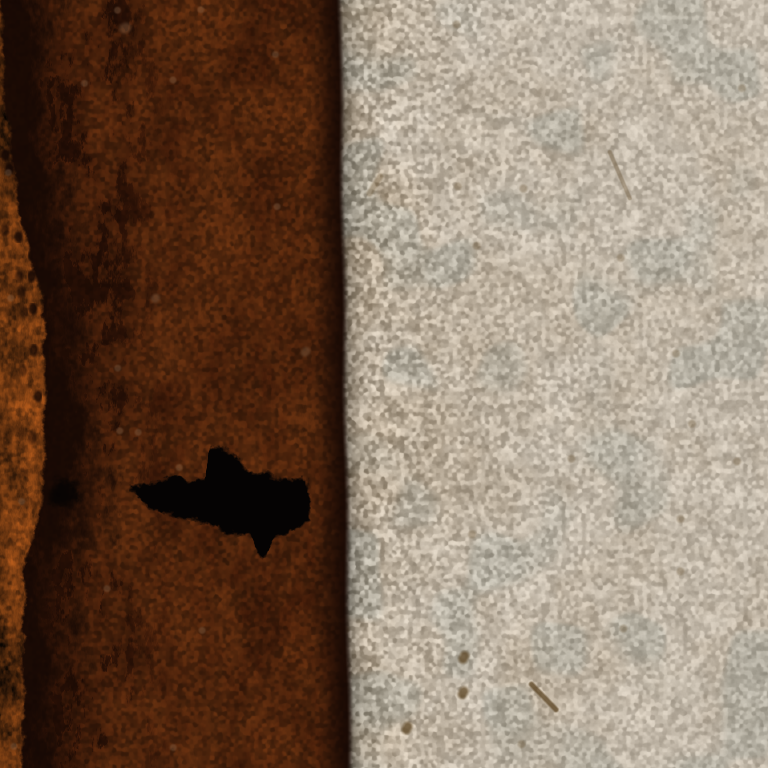
Write a Shadertoy shader that draws this texture.

```glsl
#define PAPER vec3(0.762, 0.722, 0.662)
#define PAPER_WARM vec3(0.69, 0.625, 0.535)
#define LEATHER vec3(0.335, 0.158, 0.052)
#define LEATHER_DARK vec3(0.20, 0.080, 0.025)
#define SOOT vec3(0.075, 0.026, 0.012)
#define STRIP vec3(0.43, 0.215, 0.065)
#define HOLE vec3(0.018, 0.010, 0.010)
#define GRAIN 0.30
#define GRAIN_SCALE 190.0
#define EDGE_SOFT 0.005

vec2 hash2(vec2 p) {
    vec3 q = fract(p.xyx * vec3(0.1031, 0.1030, 0.0973));
    q += dot(q, q.yzx + 33.33);
    return fract((q.xx + q.yz) * q.zy);
}

// x: smooth blend of cell values, y: distance to the nearest cell point
vec2 cellular(vec2 p) {
    vec2 cell = floor(p), f = fract(p);
    float sum = 0.0, weight = 0.0, nearest = 2.0;
    for (int j = -1; j <= 1; j++)
    for (int i = -1; i <= 1; i++) {
        vec2 offset = vec2(i, j);
        vec2 h = hash2(cell + offset);
        float d = length(offset + 0.2 + 0.6 * h - f);
        float w = exp(-5.0 * d * d);
        sum += w * hash2(cell + offset + 71.0).x;
        weight += w;
        nearest = min(nearest, d);
    }
    return vec2(sum / weight, nearest);
}

float layers(vec2 p) {
    float sum = 0.0, amp = 0.5;
    for (int i = 0; i < 4; i++) {
        sum += amp * (cellular(p).x - 0.5);
        p = p * 2.1 + 17.3;
        amp *= 0.65;
    }
    return sum;
}

// Sparse round flecks, one in a few cells
float flecks(vec2 p, float rarity, float radius) {
    vec2 cell = floor(p);
    vec2 h = hash2(cell + 7.0);
    float d = length(fract(p) - 0.25 - 0.5 * h);
    float present = step(rarity, hash2(cell + 133.0).y);
    return present * (1.0 - smoothstep(radius * 0.4, radius, d));
}

float stroke(vec2 p, vec2 a, vec2 b, float radius) {
    vec2 pa = p - a, ba = b - a;
    float d = length(pa - ba * clamp(dot(pa, ba) / dot(ba, ba), 0.0, 1.0));
    return 1.0 - smoothstep(radius * 0.3, radius, d);
}

// Ragged tear: an upper and a lower outline, each with a spur
float tear(vec2 p) {
    float top = min(0.366 + 0.25 * (p.x - 0.172), 0.379);
    top += 0.037 * smoothstep(0.266, 0.274, p.x) * (1.0 - smoothstep(0.286, 0.346, p.x));
    float bottom = max(0.360 - 1.1 * (p.x - 0.172), 0.335 - 0.25 * (p.x - 0.195));
    bottom = max(bottom, 0.297 + 0.5 * (p.x - 0.352));
    bottom -= 0.026 * (1.0 - smoothstep(0.0, 0.017, abs(p.x - 0.341)));
    float d = max(p.y - top, bottom - p.y);
    return max(d, max(0.172 - p.x, p.x - 0.403));
}

vec3 paperColor(vec2 uv, float fromEdge, float grain) {
    float blotch = layers(uv * 9.0 + 4.0);
    float warmth = 0.75 * exp(-fromEdge * 11.0) + 0.9 * blotch + 0.10;
    vec3 col = mix(PAPER, PAPER_WARM, clamp(warmth, 0.0, 1.0));
    float cool = smoothstep(0.56, 0.85, cellular(uv * 16.0 + 31.0).x);
    col = mix(col, vec3(0.66, 0.655, 0.61), 0.55 * cool);
    col += GRAIN * grain * (0.7 + 0.6 * exp(-fromEdge * 8.0));
    col += 0.10 * layers(uv * 55.0);
    col *= 1.0 - 0.38 * exp(-fromEdge * 85.0);
    // Stains and loose fibres
    float marks = 0.75 * stroke(uv, vec2(0.692, 0.109), vec2(0.724, 0.076), 0.005);
    marks += 0.35 * stroke(uv, vec2(0.794, 0.802), vec2(0.820, 0.742), 0.004);
    marks += 0.35 * stroke(uv, vec2(0.495, 0.770), vec2(0.481, 0.748), 0.006);
    for (int i = 0; i < 3; i++) {
        float k = float(i);
        vec2 spot = vec2(0.566 + 0.037 * (k - 1.0) + 0.036 * mod(k, 2.0), 0.050 + 0.046 * k);
        marks += 0.75 * stroke(uv, spot, spot + vec2(0.002, 0.004), 0.009);
    }
    marks += 0.3 * flecks(uv * 14.0, 0.88, 0.10);
    return mix(col, vec3(0.36, 0.27, 0.14), clamp(marks, 0.0, 0.8));
}

vec3 leatherColor(vec2 uv, float fromEdge, float grain) {
    float wear = layers(uv * vec2(16.0, 10.0));
    float fibres = layers(uv * vec2(85.0, 38.0) + 9.0);
    float shade = 0.27 + 1.3 * wear + 0.9 * fibres + 0.45 * (1.0 - smoothstep(0.06, 0.25, uv.x));
    vec3 col = mix(LEATHER, LEATHER_DARK, clamp(shade, 0.0, 1.0));
    col *= 1.0 + 0.55 * grain + 0.35 * fibres;
    // Pale strip along the left and the sooty groove beside it
    float stripEdge = 0.030 * (1.0 - smoothstep(0.6, 1.0, uv.y));
    stripEdge += 0.028 * smoothstep(0.24, 0.37, uv.y) * (1.0 - smoothstep(0.56, 0.75, uv.y));
    float side = uv.x - stripEdge + 0.012 * layers(uv * 45.0);
    float soot = (1.0 - smoothstep(0.012, 0.085, side + 0.10 * wear + 0.05 * fibres));
    soot = max(soot, 0.65 * smoothstep(0.10, 0.30, wear + fibres) * (1.0 - smoothstep(0.13, 0.24, uv.x)));
    col = mix(col, SOOT, 0.88 * soot);
    vec3 strip = STRIP * (0.88 + 1.0 * wear + 0.9 * fibres + 0.5 * grain);
    float pits = flecks(uv * vec2(55.0, 38.0), 0.52, 0.42) * smoothstep(0.3, 0.5, uv.y);
    strip = mix(strip, SOOT, 0.85 * pits * smoothstep(-0.045, -0.005, side));
    col = mix(strip, col, smoothstep(-0.003, 0.003, side));
    // Dust, then the shadow that deepens toward the paper
    float dust = flecks(uv * 24.0 + 5.0, 0.93, 0.15);
    dust += stroke(uv, vec2(0.397, 0.541), vec2(0.399, 0.543), 0.008);
    dust += stroke(uv, vec2(0.202, 0.611), vec2(0.203, 0.612), 0.008);
    dust += stroke(uv, vec2(0.162, 0.963), vec2(0.164, 0.964), 0.010);
    col = mix(col, vec3(0.50, 0.36, 0.25), 0.42 * min(dust, 1.0));
    col = mix(col, SOOT, 0.88 * smoothstep(-0.050, 0.0, fromEdge));
    // Tear and the smaller scorch to its left
    float rough = 0.018 * layers(uv * 42.0 + 3.0);
    float hole = 1.0 - smoothstep(-0.003, 0.003, tear(uv) + rough);
    float scorch = 1.0 - smoothstep(0.012, 0.028, length(uv - vec2(0.085, 0.357)) + rough);
    return mix(col, HOLE, max(hole, 0.85 * scorch));
}

void mainImage(out vec4 fragColor, in vec2 fragCoord) {
    vec2 uv = fragCoord / iResolution.xy;
    float grain = cellular(uv * GRAIN_SCALE).x - 0.5;
    float seam = 0.456 - 0.013 * uv.y + 0.0012 * sin(uv.y * 23.0);
    float fromEdge = uv.x - seam;
    vec3 leather = leatherColor(uv, fromEdge, grain);
    vec3 paper = paperColor(uv, max(fromEdge, 0.0), grain);
    vec3 col = mix(leather, paper, smoothstep(-EDGE_SOFT, EDGE_SOFT, fromEdge));
    fragColor = vec4(clamp(col, 0.0, 1.0), 1.0);
}
```
